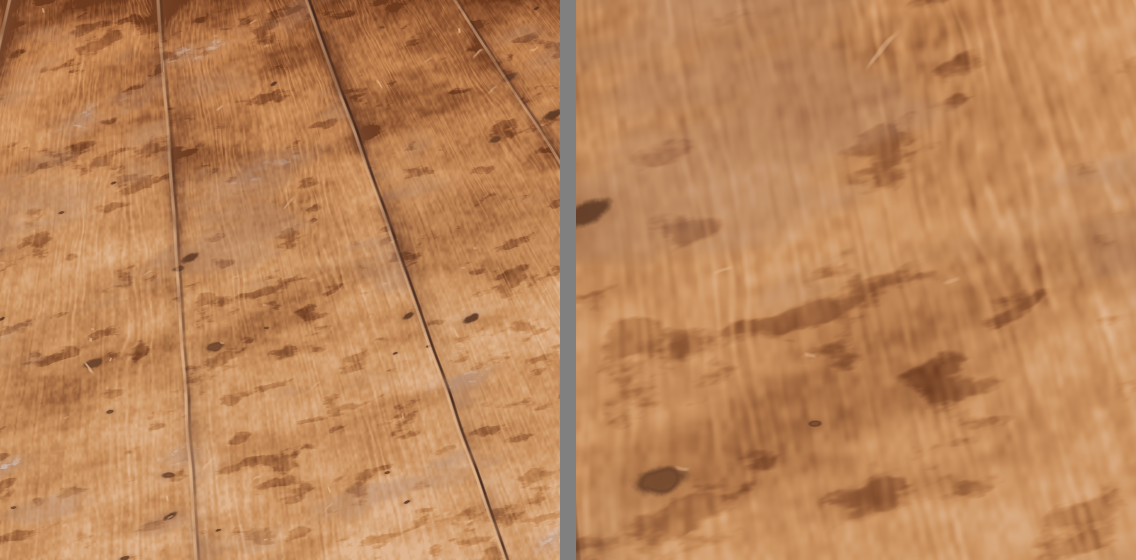
Left: the whole. Right: its middle third, enlarged.
A Shadertoy shader for this texture:

```glsl
// Worn pine floorboards seen in perspective, darker and redder far away.
// Screen points are mapped to board space for seams and grain; stains, knots,
// chalky scuffs and scratches are scattered on top with hashed loops.

const vec3 DARK  = vec3(0.47, 0.27, 0.15);
const vec3 BROWN = vec3(0.60, 0.38, 0.23);
const vec3 TAN   = vec3(0.73, 0.50, 0.31);
const vec3 HONEY = vec3(0.81, 0.59, 0.39);
const vec3 PALE  = vec3(0.86, 0.68, 0.52);
const vec3 MAUVE = vec3(0.66, 0.50, 0.41);
const vec3 CHALK = vec3(0.80, 0.73, 0.71);
const vec3 CREAM = vec3(0.90, 0.73, 0.57);
const vec3 GAP   = vec3(0.25, 0.14, 0.10);
const float FAR_WIDTH = 0.265;    // board width at the top edge
const float WIDTH_GROWTH = 0.287; // extra width at the bottom edge
const float STAIN_ANGLE = 0.27;   // tilt of the cross-board direction
const int KNOTS = 26;
const int SCUFFS = 8;
const int SCRATCHES = 50;

float hash(vec2 p) {
    vec3 q = fract(p.xyx * vec3(0.1031, 0.1030, 0.0973));
    q += dot(q, q.yzx + 33.33);
    return fract((q.x + q.y) * q.z);
}

vec2 hash2(float n) { return vec2(hash(vec2(n, 3.7)), hash(vec2(n, 91.3))); }

float noise(vec2 p) {
    vec2 i = floor(p), f = fract(p);
    f = f * f * (3.0 - 2.0 * f);
    return mix(mix(hash(i), hash(i + vec2(1, 0)), f.x),
               mix(hash(i + vec2(0, 1)), hash(i + vec2(1, 1)), f.x), f.y);
}

float fbm(vec2 p) {
    float sum = 0.0, amp = 0.5;
    for (int i = 0; i < 5; i++) {
        sum += amp * noise(p);
        p = mat2(1.96, 0.4, -0.4, 1.96) * p + 17.3;
        amp *= 0.5;
    }
    return sum / 0.97;
}

vec2 turn(vec2 p, float a) {
    return vec2(cos(a) * p.x + sin(a) * p.y, cos(a) * p.y - sin(a) * p.x);
}

vec3 woodRamp(float t) {
    vec3 c = mix(DARK, BROWN, clamp(t * 4.0, -0.3, 1.0));
    c = mix(c, TAN, clamp(t * 4.0 - 1.0, 0.0, 1.0));
    c = mix(c, HONEY, clamp(t * 4.0 - 2.0, 0.0, 1.0));
    return mix(c, PALE, clamp(t * 4.0 - 3.0, 0.0, 1.3));
}

void mainImage(out vec4 fragColor, in vec2 fragCoord) {
    vec2 p = fragCoord / iResolution.xy;
    float px = 1.0 / iResolution.y;

    // Board space: across counts boards, along runs into the distance
    float near = 1.0 - p.y;
    float width = FAR_WIDTH + WIDTH_GROWTH * near;
    float across = (p.x - 0.284 - 0.068 * near) / width;
    across += 0.010 * (noise(vec2(p.y * 13.0, 2.0)) - 0.5);
    float along = 1.0 / width;
    float board = floor(across), seam = floor(across + 0.5);
    float seamDist = (across - seam) * width;
    vec2 stain = turn(p, STAIN_ANGLE) + board * vec2(3.1, 5.7);

    // Broad tone: distance, blotches and soft cross-board streaks
    float tone = mix(0.86, 0.42, smoothstep(0.25, 1.05, p.y));
    tone += 0.65 * (fbm(stain * vec2(3.2, 6.5)) - 0.5);
    tone += 0.45 * (fbm(stain * vec2(10.0, 22.0) + 40.0) - 0.5);
    tone += 0.08 * (hash(vec2(board, 8.0)) - 0.5);
    tone -= 0.26 * smoothstep(0.54, 0.80, fbm(stain * vec2(4.0, 15.0) + 9.0));
    tone -= 0.35 * smoothstep(0.62, 0.74, fbm(stain * vec2(17.0, 42.0) + 3.0));
    tone -= 0.32 * smoothstep(0.94, 1.02, p.y + 0.06 * (fbm(p * 9.0) - 0.5));

    // Grain: fine fibres, fine mottling and pale growth lines in patches
    vec2 fibre = vec2(across, along);
    float warp = fbm(vec2(across * 3.0, along * 2.0) + board * 9.0);
    tone += 0.20 * (noise(vec2(across * 115.0 + warp * 9.0, along * 13.0)) - 0.5);
    tone += 0.17 * (noise(p * vec2(230.0, 150.0)) - 0.5);
    tone += 0.13 * (noise(turn(p, STAIN_ANGLE) * vec2(75.0, 120.0)) - 0.5);
    float rings = 0.5 + 0.5 * sin(across * 190.0 + warp * 50.0);
    float ringPatch = smoothstep(0.48, 0.66, fbm(fibre * vec2(4.5, 1.3) + 30.0));
    ringPatch *= 0.4 + 0.9 * noise(vec2(across * 30.0, along * 14.0));
    tone += 0.19 * ringPatch * (rings * rings - 0.2);

    // Soil gathered beside the seams
    float soilNoise = fbm(p * vec2(14.0, 9.0) + 5.0);
    float soil = exp(-abs(seamDist) / (seamDist > 0.0 ? 0.020 : 0.008));
    soil *= smoothstep(0.30, 0.66, soilNoise);
    tone -= 0.60 * soil * (0.4 + p.y);
    vec3 col = woodRamp(tone);
    col *= mix(vec3(1.0), vec3(1.01, 0.97, 0.93), smoothstep(0.5, 1.0, p.y));
    col = mix(col, MAUVE * 0.9, 0.5 * soil * (1.0 - 0.6 * p.y));
    float haze = smoothstep(0.59, 0.74, fbm(stain * vec2(5.0, 14.0) + 70.0));
    col = mix(col, MAUVE, 0.32 * haze);

    // Chalky scuffs: soft grey smears with brighter flecks
    for (int i = 0; i < SCUFFS; i++) {
        vec2 r = hash2(float(i) + 200.5);
        vec2 e = turn(p - r, STAIN_ANGLE + 0.1) / vec2(0.035 + 0.03 * r.y, 0.015);
        float body = exp(-dot(e, e)) * smoothstep(0.3, 0.6, fbm(stain * vec2(20.0, 42.0)));
        float fleck = smoothstep(0.53, 0.68, fbm(stain * vec2(45.0, 100.0)));
        col = mix(col, mix(MAUVE, CHALK, 0.25 + 0.75 * fleck), body * (0.5 + 0.45 * fleck));
    }

    // Knots: tilted ovals with a dark rim and a faint halo
    float ragged = 0.9 * (fbm(p * 80.0) - 0.5);
    for (int i = 0; i < KNOTS; i++) {
        vec2 r = hash2(float(i) + 11.5), s = hash2(float(i) + 77.5);
        float size = mix(0.004, 0.021, s.x * s.x);
        vec2 e = turn(p - r, STAIN_ANGLE + 0.5 * (s.y - 0.5)) / (size * vec2(1.0, 0.45));
        float d = length(e) + ragged;
        float oval = 1.0 - smoothstep(0.6, 1.15 + px / size, d);
        float rim = smoothstep(0.2, 0.85, d);
        col = mix(col, BROWN, 0.4 * exp(-0.35 * d * d));
        col = mix(col, mix(BROWN * 0.8, GAP, max(rim * 0.5, s.y * 0.7)), 0.85 * oval);
    }

    // Pale scratches, short and faint
    for (int i = 0; i < SCRATCHES; i++) {
        vec2 r = hash2(float(i) + 301.5), s = hash2(float(i) + 407.5);
        vec2 e = turn(p - r, s.x < 0.6 ? STAIN_ANGLE + s.y - 0.4 : 1.3 + s.y);
        e.y += 5.0 * e.x * e.x + 0.004 * (noise(p * 90.0) - 0.5);
        float reach = mix(0.004, 0.018, s.y * s.y);
        float mark = 1.0 - smoothstep(0.0004, 0.0012 + px, abs(e.y));
        mark *= 1.0 - smoothstep(0.4, 1.0, abs(e.x) / reach);
        col = mix(col, CREAM, mark * (0.3 + 0.5 * s.x));
    }

    // Seams: a worn cream edge beside a dark gap
    float wear = noise(vec2(p.y * 38.0, seam * 7.0));
    float depth = exp(-0.8 * (seam - 1.0) * (seam - 1.0));
    float gap = 1.0 - smoothstep(0.0012, 0.0032 + px, abs(seamDist - 0.0035));
    float edge = 1.0 - smoothstep(0.0012, 0.0028 + px, abs(seamDist + 0.0010));
    col = mix(col, GAP, gap * depth * (0.5 + 0.45 * wear));
    col = mix(col, CREAM, edge * (0.45 + 0.4 * wear) * (1.0 - 0.35 * p.y));

    fragColor = vec4(clamp(col, 0.0, 1.0), 1.0);
}
```
